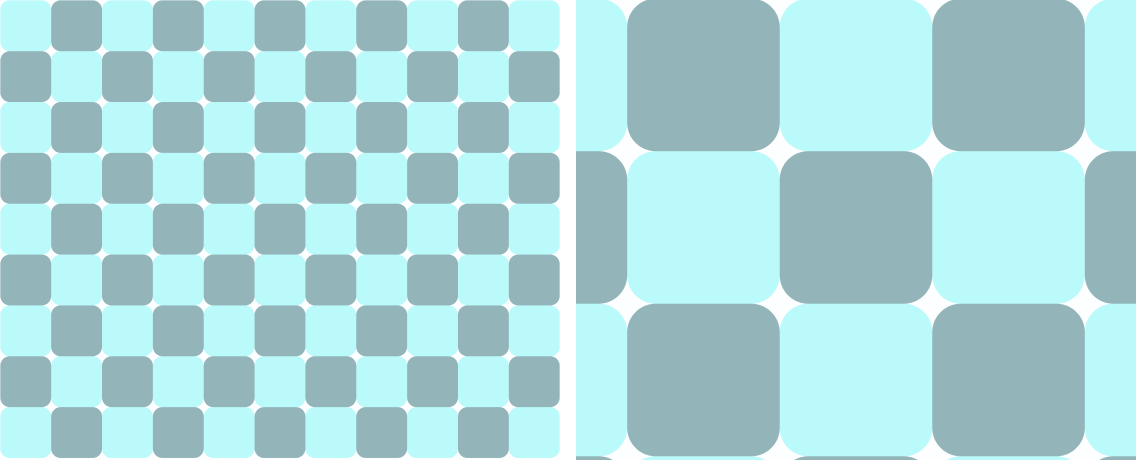
Left: the whole. Right: its middle third, enlarged.
Write a Shadertoy shader that draws this pattern.

```glsl
#define GRID vec2(11.0, 9.0)
#define PITCH 0.0908       // tile size as a share of the canvas width
#define MARGIN 0.0006      // gap at the left and top, same unit
#define CORNER 0.187       // corner radius as a share of a tile
#define PAPER vec3(0.99, 0.995, 1.0)
#define AQUA vec3(0.729, 0.98, 0.98)
#define SLATE vec3(0.576, 0.71, 0.73)

float roundedSquare(vec2 p, float halfSize, float radius)
{
    vec2 q = abs(p) - halfSize + radius;
    return length(max(q, 0.0)) + min(max(q.x, q.y), 0.0) - radius;
}

void mainImage(out vec4 fragColor, in vec2 fragCoord)
{
    // Tile units, measured right and down from the upper left corner
    vec2 fromTop = vec2(fragCoord.x, iResolution.y - fragCoord.y);
    vec2 p = (fromTop / iResolution.x - MARGIN) / PITCH;
    float pixel = 1.0 / (PITCH * iResolution.x);

    // Sum the coverage of the four nearest tiles, so shared edges stay closed
    vec2 nearestCorner = floor(p + 0.5);
    vec3 color = PAPER;
    for (int j = -1; j <= 0; j++)
    for (int i = -1; i <= 0; i++)
    {
        vec2 cell = nearestCorner + vec2(i, j);
        if (any(lessThan(cell, vec2(0.0))) || any(greaterThanEqual(cell, GRID))) continue;

        float dist = roundedSquare(p - cell - 0.5, 0.5, CORNER);
        float coverage = clamp(0.5 - dist / pixel, 0.0, 1.0);
        vec3 tile = mix(AQUA, SLATE, mod(cell.x + cell.y, 2.0));
        color += coverage * (tile - PAPER);
    }

    fragColor = vec4(color, 1.0);
}
```
